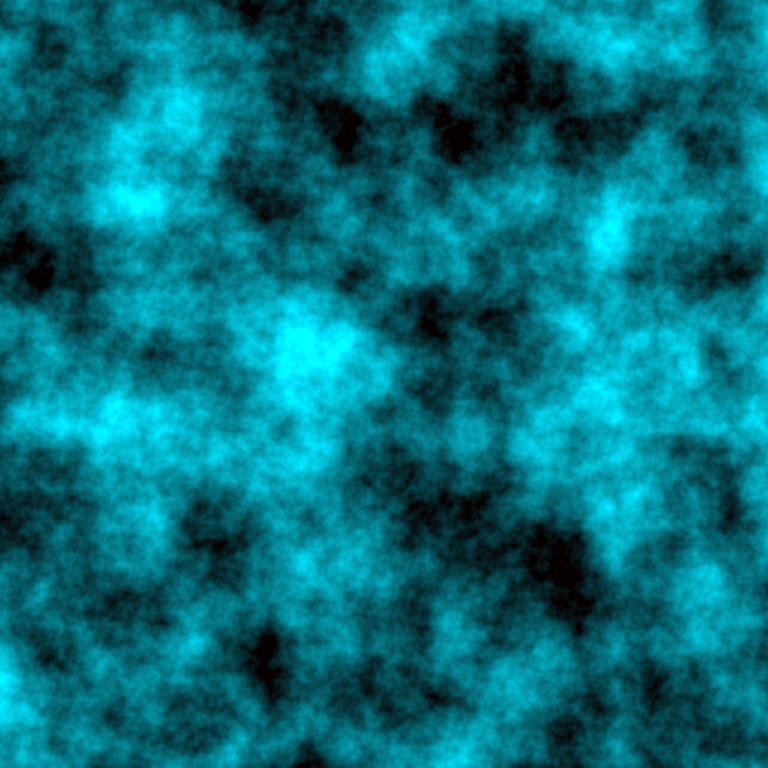
Write a Shadertoy shader that draws this texture.

```glsl
float hash(vec2 p) {
    return fract(sin(dot(p, vec2(127.1, 311.7))) * 43758.5453);
}

// Dot product of a random unit gradient at a lattice corner with the offset to it
float cornerSlope(vec2 cell, vec2 corner, vec2 local) {
    float angle = 6.2831853 * hash(cell + corner);
    return dot(vec2(cos(angle), sin(angle)), local - corner);
}

float gradientNoise(vec2 p) {
    vec2 cell = floor(p);
    vec2 local = fract(p);
    vec2 blend = local * local * local * (local * (local * 6.0 - 15.0) + 10.0);
    float bottom = mix(cornerSlope(cell, vec2(0, 0), local),
                       cornerSlope(cell, vec2(1, 0), local), blend.x);
    float top = mix(cornerSlope(cell, vec2(0, 1), local),
                    cornerSlope(cell, vec2(1, 1), local), blend.x);
    return mix(bottom, top, blend.y);
}

// A faint broad drift under octaves from clouds down to fine grain
float clouds(vec2 p) {
    float sum = 0.4 * gradientNoise(p * 0.5 + 31.7);
    float amplitude = 1.0;
    for (int octave = 0; octave < 6; octave++) {
        sum += amplitude * gradientNoise(p);
        p = p * 2.0 + vec2(17.37, 9.61);
        amplitude *= 0.65;
    }
    return sum;
}

void mainImage(out vec4 fragColor, in vec2 fragCoord) {
    vec2 uv = fragCoord / iResolution.y;
    float glow = max(0.48 + 0.75 * clouds(uv * 5.0 + vec2(12.6, 7.2)), 0.0);

    // Near-black shadows rise to cyan, and the brightest cores saturate
    vec3 shadow = vec3(0.025, 0.0, 0.0);
    vec3 cyan = vec3(0.005, 0.9, 1.0);
    vec3 color = mix(shadow, cyan, glow);
    fragColor = vec4(clamp(color, 0.0, 1.0), 1.0);
}
```
